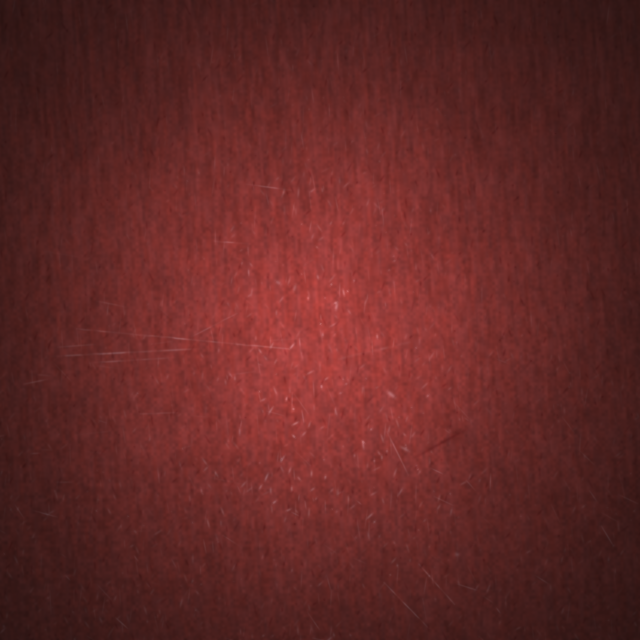
A Shadertoy shader for this texture:

```glsl
// Worn red painted surface with a central glow, vertical grain and fine scratches.

float hash(vec2 p) {
    return fract(sin(dot(p, vec2(127.1, 311.7))) * 43758.5453);
}

float noise(vec2 p) {
    vec2 cell = floor(p);
    vec2 f = fract(p);
    f = f * f * (3.0 - 2.0 * f);
    float low = mix(hash(cell), hash(cell + vec2(1, 0)), f.x);
    float high = mix(hash(cell + vec2(0, 1)), hash(cell + vec2(1, 1)), f.x);
    return mix(low, high, f.y);
}

float fbm(vec2 p) {
    float sum = 0.0;
    float weight = 0.5;
    for (int i = 0; i < 4; i++) {
        sum += weight * noise(p);
        p = p * 2.03 + 17.3;
        weight *= 0.5;
    }
    return sum;
}

// Soft line that fades toward both ends.
float scratch(vec2 p, vec2 a, vec2 b, float width) {
    vec2 pa = p - a;
    vec2 ba = b - a;
    float t = clamp(dot(pa, ba) / dot(ba, ba), 0.0, 1.0);
    float d = length(pa - ba * t) / width;
    return exp(-d * d) * (0.35 + 2.6 * t * (1.0 - t));
}

// One randomly turned mark per grid cell; chance sets how many cells are used.
float marks(vec2 p, float cells, float size, float width, float angle, float spread, float chance, float seed) {
    vec2 home = floor(p * cells);
    float sum = 0.0;
    for (int y = -1; y <= 1; y++) {
        for (int x = -1; x <= 1; x++) {
            vec2 id = home + vec2(x, y);
            vec2 key = id + seed;
            vec2 center = (id + vec2(hash(key), hash(key + 41.3))) / cells;
            float turn = angle + spread * (hash(key + 73.9) - 0.5);
            vec2 reach = vec2(cos(turn), sin(turn)) * size * (0.2 + 0.8 * hash(key + 19.7));
            float strength = step(hash(key + 57.1), chance) * (0.25 + 0.75 * hash(key + 97.5));
            sum += strength * scratch(p, center - reach, center + reach, width);
        }
    }
    return sum;
}

float spot(vec2 p, vec2 center, vec2 radius) {
    vec2 d = (p - center) / radius;
    return exp(-dot(d, d));
}

// Red falling off from the middle to dark brown corners.
vec3 paint(vec2 p) {
    float r = length((p - vec2(0.495, 0.492)) * vec2(1.03, 0.97));
    float red = 0.135 + 0.53 * exp(-pow(r / 0.433, 1.715));
    return vec3(red, 0.017 + 0.365 * red, 0.015 + 0.345 * red);
}

// Longer individual scratches: left band, right hairline, lower diagonals.
float longScratches(vec2 p) {
    float s = 0.0;
    s += 0.7 * scratch(p, vec2(0.08, 0.443), vec2(0.31, 0.455), 0.0019);
    s += 0.7 * scratch(p, vec2(0.12, 0.486), vec2(0.45, 0.455), 0.0017);
    s += 0.5 * scratch(p, vec2(0.14, 0.433), vec2(0.27, 0.441), 0.0018);
    s += 0.4 * scratch(p, vec2(0.30, 0.474), vec2(0.37, 0.510), 0.0016);
    s += 0.35 * scratch(p, vec2(0.53, 0.439), vec2(0.64, 0.465), 0.0024);
    s += 0.5 * scratch(p, vec2(0.335, 0.623), vec2(0.39, 0.619), 0.0017);
    s += 0.5 * scratch(p, vec2(0.385, 0.712), vec2(0.455, 0.703), 0.0016);
    s += 0.5 * scratch(p, vec2(0.605, 0.325), vec2(0.638, 0.258), 0.0016);
    s += 0.7 * scratch(p, vec2(0.655, 0.118), vec2(0.710, 0.056), 0.0016);
    s += 0.6 * scratch(p, vec2(0.600, 0.090), vec2(0.670, 0.018), 0.0015);
    return s;
}

// Bright chips near the middle and lower right.
float chips(vec2 p) {
    float s = scratch(p, vec2(0.606, 0.388), vec2(0.617, 0.379), 0.0032);
    s += 0.9 * scratch(p, vec2(0.626, 0.302), vec2(0.639, 0.295), 0.0026);
    s += 0.9 * scratch(p, vec2(0.525, 0.516), vec2(0.527, 0.527), 0.0026);
    s += 0.7 * scratch(p, vec2(0.431, 0.561), vec2(0.438, 0.556), 0.0028);
    s += 0.7 * scratch(p, vec2(0.459, 0.545), vec2(0.462, 0.555), 0.0026);
    return s + 0.8 * spot(p, vec2(0.714, 0.134), vec2(0.0035));
}

void mainImage(out vec4 fragColor, in vec2 fragCoord) {
    vec2 p = fragCoord / iResolution.xy;
    vec3 color = paint(p);

    // Uneven pigment, short fine fibres and a small grain.
    float cloud = fbm(p * vec2(9.0, 6.0)) - 0.47;
    vec2 along = vec2(p.x + 0.05 * p.y + 0.006 * noise(p * 9.0), p.y);
    float fibre = noise(along * vec2(210.0, 34.0)) + noise(along * vec2(130.0, 22.0) + 31.0) - 1.0;
    float speckle = noise(p * 210.0) + noise(p * 120.0 + 9.0) - 1.0;
    color *= 1.0 + 0.12 * cloud + mix(0.07, 0.14, p.y) * fibre + mix(0.13, 0.08, p.y) * speckle;
    color.gb *= 1.0 + vec2(0.10, 0.16) * (noise(along * vec2(150.0, 50.0) + 71.0) - 0.5);

    // Wear gathers in the middle column and the lower half.
    float column = spot(p, vec2(0.49, 0.40), vec2(0.18, 0.34));
    float lower = 1.0 - smoothstep(0.15, 0.65, p.y);
    float leftBand = spot(p, vec2(0.17, 0.38), vec2(0.22, 0.18));
    float patchy = smoothstep(0.32, 0.62, fbm(p * 24.0 + 5.0));
    float wear = 0.95 * marks(p, 52.0, 0.007, 0.0020, 1.4, 1.9, 0.6, 3.0) * (0.14 + 0.75 * column + 0.25 * lower);
    wear += 0.6 * marks(p, 32.0, 0.016, 0.0015, 1.6, 0.4, 0.65, 23.0) * (0.35 + 0.4 * column);
    wear += 0.5 * marks(p, 16.0, 0.030, 0.0017, 0.0, 0.5, 0.5, 61.0) * (0.08 + leftBand);
    wear += 0.5 * marks(p, 20.0, 0.020, 0.0015, 2.2, 1.5, 0.45, 89.0) * lower;
    wear *= 0.3 + 0.9 * patchy;
    float broken = 0.3 + 0.9 * smoothstep(0.25, 0.75, noise(p * 75.0));
    wear += longScratches(p) * broken + chips(p);

    // Exposed marks are dusty pink; small gouges stay dark red.
    vec3 dust = color * vec3(1.14, 1.6, 1.7) + vec3(0.045, 0.05, 0.055);
    color = mix(color, dust, 0.85 * clamp(wear, 0.0, 1.0));
    float gouges = 0.8 * marks(p, 44.0, 0.008, 0.0020, 1.4, 1.5, 0.5, 131.0);
    gouges += 0.8 * scratch(p, vec2(0.65, 0.286), vec2(0.73, 0.330), 0.0026);
    color *= 1.0 - vec3(0.13, 0.26, 0.24) * clamp(gouges, 0.0, 1.0);

    fragColor = vec4(clamp(color, 0.0, 1.0), 1.0);
}
```
